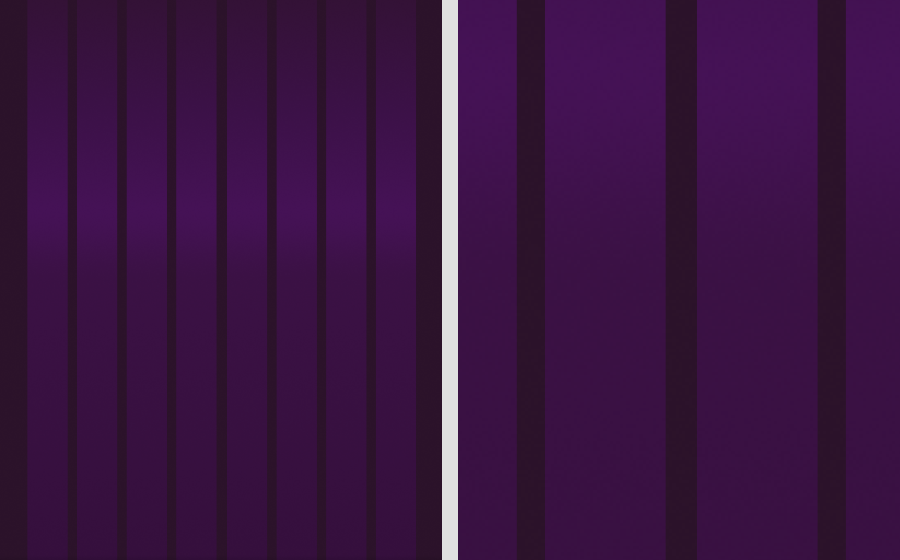
Left, the full canvas; right, a detail of the centre.
Give the GLSL for this background, as a WebGL 2 fragment shader.

```glsl
#version 300 es
precision highp float;

uniform vec2 u_resolution;
out vec4 fragColor;

// Layout, as fractions of the canvas width
const float BAR_COUNT = 8.0;
const float BAR_PITCH = 0.1123;
const float BAR_WIDTH = 0.0910;
const float FIRST_LEFT = 0.0620;
const float CENTRE_GAP_EXTRA = 0.0023;

// Heights of the gradient stops, as fractions of the canvas height
const float GLOW_HEIGHT = 0.630;
const float LOWER_HEIGHT = 0.490;
const float UPPER_HEIGHT = 0.800;
const float FOOT_HEIGHT = 0.010;

// Colours
const vec3 GAP_COLOUR = vec3(0.170, 0.072, 0.165);
const vec3 BOTTOM_COLOUR = vec3(0.208, 0.060, 0.238);
const vec3 LOWER_COLOUR = vec3(0.230, 0.067, 0.267);
const vec3 GLOW_COLOUR = vec3(0.270, 0.070, 0.335);
const vec3 UPPER_COLOUR = vec3(0.234, 0.067, 0.280);
const vec3 TOP_COLOUR = vec3(0.202, 0.070, 0.212);

// Finish
const float FOOT_SHADE = 0.08;
const float GRAIN_CELLS = 512.0;
const float GRAIN_AMOUNT = 0.004;

float hash(vec2 p) {
    vec3 q = fract(vec3(p.xyx) * 0.1031);
    q += dot(q, q.yzx + 33.33);
    return fract((q.x + q.y) * q.z);
}

// Vertical glow shared by all bars
vec3 barGradient(float y) {
    vec3 colour = mix(BOTTOM_COLOUR, LOWER_COLOUR, clamp(y / LOWER_HEIGHT, 0.0, 1.0));
    colour = mix(colour, GLOW_COLOUR, smoothstep(LOWER_HEIGHT, GLOW_HEIGHT, y));
    colour = mix(colour, UPPER_COLOUR, clamp((y - GLOW_HEIGHT) / (UPPER_HEIGHT - GLOW_HEIGHT), 0.0, 1.0));
    return mix(colour, TOP_COLOUR, clamp((y - UPPER_HEIGHT) / (1.0 - UPPER_HEIGHT), 0.0, 1.0));
}

// Signed distance to the nearest bar, negative inside
float barDistance(float x) {
    // Fold out the slightly wider gap between the two halves
    float middle = FIRST_LEFT + 0.5 * (BAR_COUNT * BAR_PITCH - BAR_PITCH + BAR_WIDTH + CENTRE_GAP_EXTRA);
    float shifted = x - FIRST_LEFT - CENTRE_GAP_EXTRA * step(middle, x);
    float index = clamp(floor((shifted + 0.5 * (BAR_PITCH - BAR_WIDTH)) / BAR_PITCH), 0.0, BAR_COUNT - 1.0);
    float centre = index * BAR_PITCH + 0.5 * BAR_WIDTH;
    return abs(shifted - centre) - 0.5 * BAR_WIDTH;
}

void main() {
    vec2 uv = gl_FragCoord.xy / u_resolution;
    float pixel = 1.0 / u_resolution.x;

    // Bars over the flat backdrop
    float cover = 1.0 - smoothstep(-0.5 * pixel, 0.5 * pixel, barDistance(uv.x));
    vec3 colour = mix(GAP_COLOUR, barGradient(uv.y), cover);

    // Faint shade along the bottom edge
    colour *= 1.0 - FOOT_SHADE * (1.0 - smoothstep(0.0, FOOT_HEIGHT, uv.y));

    // Fine grain against banding
    vec2 grainCell = floor(gl_FragCoord.xy / u_resolution.y * GRAIN_CELLS);
    colour += (hash(grainCell) - 0.5) * GRAIN_AMOUNT;

    fragColor = vec4(colour, 1.0);
}
```
